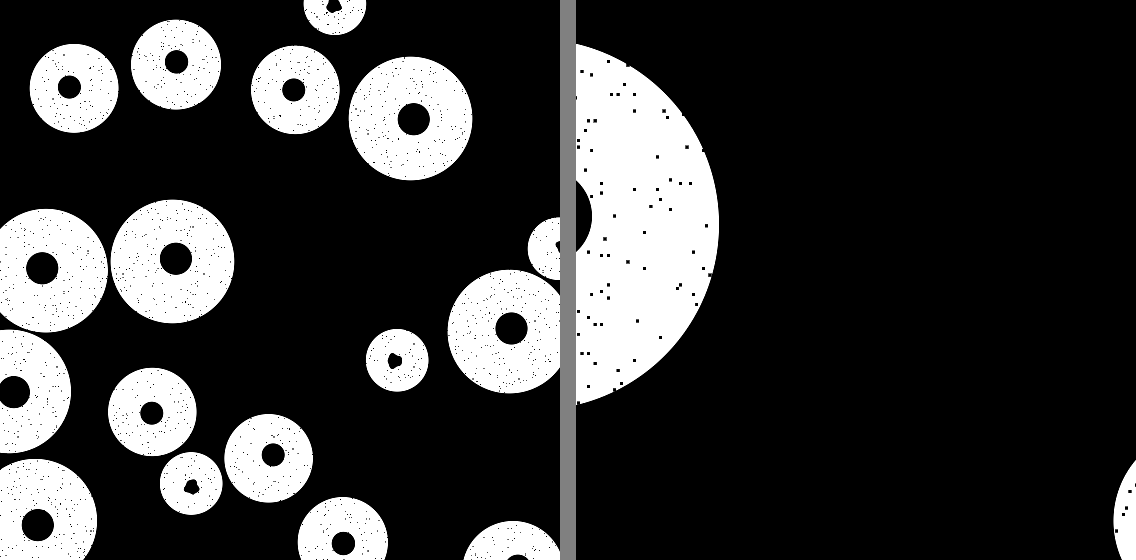
Left, the full canvas; right, a detail of the centre.
Reproduce this pattern procedurally as a WebGL 2 fragment shader.

```glsl
#version 300 es
precision highp float;
precision highp int;

uniform vec2 u_resolution;
out vec4 fragColor;

const int LARGE_COUNT = 6;
const int MEDIUM_COUNT = 7;
const int SMALL_COUNT = 4;
const int DISC_COUNT = LARGE_COUNT + MEDIUM_COUNT + SMALL_COUNT;
const int MAX_TRIES = 24;

const float MARGIN = 0.025;        // how far centres may leave the canvas
const float HOLE_RATIO = 0.26;
const float HOLE_SHIFT = 0.009;
const float SPECK_GRID = 512.0;    // speck cells across the canvas
const float SPECK_CHANCE = 0.02;

const vec3 BLACK = vec3(0.0);
const vec3 WHITE = vec3(1.0);

// Integer hash: two random values in 0..1
vec2 hash2(uvec2 v) {
    v = v * 1664525u + 1013904223u;
    v.x += v.y * 1664525u;
    v.y += v.x * 1664525u;
    v ^= v >> 16u;
    v.x += v.y * 1664525u;
    v.y += v.x * 1664525u;
    v ^= v >> 16u;
    return vec2(v >> 8u) / 16777216.0;
}

// Coverage of a shape from its signed distance (negative inside)
float coverage(float dist, float pixel) {
    return clamp(0.5 - dist / (0.7 * pixel), 0.0, 1.0);
}

bool isSmall(int index) {
    return index >= LARGE_COUNT + MEDIUM_COUNT;
}

float discRadius(int index) {
    if (index < LARGE_COUNT) return 0.1105;
    if (isSmall(index)) return 0.056;
    float variation = hash2(uvec2(index, 901)).x;
    return mix(0.079, 0.092, variation * variation);
}

// Scatter discs from large to small, retrying until each one fits
void placeDiscs(out vec3 discs[DISC_COUNT]) {
    for (int i = 0; i < DISC_COUNT; i++) {
        float radius = discRadius(i);
        discs[i] = vec3(-9.0, -9.0, radius);
        for (int attempt = 0; attempt < MAX_TRIES; attempt++) {
            vec2 random = hash2(uvec2(i + 31, attempt + 57));
            vec2 center = mix(vec2(-MARGIN), vec2(1.0 + MARGIN), random);
            bool fits = true;
            for (int j = 0; j < i; j++) {
                if (distance(center, discs[j].xy) < radius + discs[j].z) {
                    fits = false;
                    break;
                }
            }
            if (fits) {
                discs[i].xy = center;
                break;
            }
        }
    }
}

// Distance to a hole; wobble makes its outline uneven
float holeDistance(vec2 p, float radius, float wobble, float phase) {
    float angle = atan(p.y, p.x + 1e-6);
    float bumps = sin(3.0 * angle + phase) + 0.6 * sin(5.0 * angle - phase);
    return length(p) - radius * (1.0 + wobble * bumps);
}

// Disc with a slightly off-centre hole
float ringMask(vec2 p, vec3 disc, int index, float pixel) {
    vec2 local = p - disc.xy;
    float outer = length(local) - disc.z;
    if (outer > pixel) return 0.0;
    vec2 random = hash2(uvec2(index, 433));
    vec2 shift = HOLE_SHIFT * (2.0 * random - 1.0);
    float wobble = isSmall(index) ? 0.11 : 0.0;
    float holeRadius = disc.z * (isSmall(index) ? 0.23 : HOLE_RATIO);
    float hole = holeDistance(local - shift, holeRadius, wobble, 6.2832 * random.x);
    return coverage(max(outer, -hole), pixel);
}

// Sparse square specks
float speckMask(vec2 p, float pixel) {
    vec2 cell = p * SPECK_GRID;
    vec2 fromCenter = abs(fract(cell) - 0.5);
    float dist = (max(fromCenter.x, fromCenter.y) - 0.5) / SPECK_GRID;
    float present = step(hash2(uvec2(floor(cell)) + 1999u).x, SPECK_CHANCE);
    return present * coverage(dist, pixel);
}

void main() {
    float pixel = 1.0 / min(u_resolution.x, u_resolution.y);
    vec2 p = gl_FragCoord.xy * pixel;

    vec3 discs[DISC_COUNT];
    placeDiscs(discs);

    float rings = 0.0;
    for (int i = 0; i < DISC_COUNT; i++) {
        rings = max(rings, ringMask(p, discs[i], i, pixel));
    }
    float ink = rings * (1.0 - speckMask(p, pixel));
    fragColor = vec4(mix(BLACK, WHITE, ink), 1.0);
}
```
